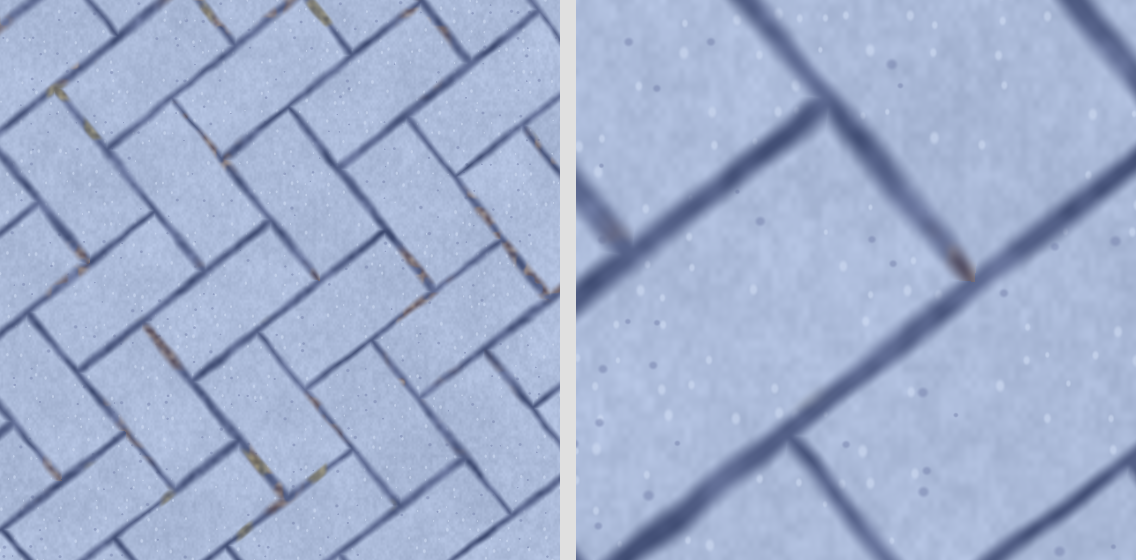
Left, the full canvas; right, a detail of the centre.
Give the GLSL for this texture, as a Shadertoy shader.

```glsl
// Pale blue pavers laid in a tilted herringbone with dark, uneven, soft joints.
// A lattice of brick pairs gives the distance to the nearest joint; hashed noise
// adds wobble, grain, chips, pits and patches of earth and moss in the joints.

float hash(vec2 p) {
    vec3 q = fract(p.xyx * 0.1031);
    q += dot(q, q.yzx + 33.33);
    return fract((q.x + q.y) * q.z);
}

float noise(vec2 p) {
    vec2 i = floor(p), f = fract(p);
    f = f * f * (3.0 - 2.0 * f);
    return mix(mix(hash(i), hash(i + vec2(1, 0)), f.x),
               mix(hash(i + vec2(0, 1)), hash(i + vec2(1, 1)), f.x), f.y);
}

// Coverage of small soft dots scattered one per cell, kept with the given chance
float specks(vec2 p, float chance) {
    vec2 cell = floor(p);
    vec2 center = 0.3 + 0.4 * vec2(hash(cell + 17.3), hash(cell + 41.9));
    float radius = 0.12 + 0.17 * hash(cell + 73.1);
    float dotShape = 1.0 - smoothstep(radius * 0.3, radius, length(fract(p) - center));
    return dotShape * step(1.0 - chance, hash(cell + 5.7));
}

// Distance from the brick outline, positive inside, with slightly rounded corners
float brickDepth(vec2 edge) {
    vec2 q = 0.005 - edge;
    return 0.005 - length(max(q, 0.0)) - min(max(q.x, q.y), 0.0);
}

void mainImage(out vec4 fragColor, in vec2 fragCoord) {
    vec2 p = (fragCoord - 0.5 * iResolution.xy) / iResolution.y;
    float pixel = 1.0 / iResolution.y;

    // Slight perspective and wobble, then units of brick widths along both axes
    vec2 wobble = vec2(noise(p * 38.0 + 50.0), noise(p * 38.0 + 90.0)) - 0.5;
    vec2 ground = p / (1.0 + 0.054 * p.y) + 0.003 * wobble;
    mat2 axes = mat2(0.118, 0.092, 0.0871, -0.1081);
    vec2 g = inverse(axes) * (ground - vec2(-0.452, -0.0586));
    vec2 unitSize = vec2(length(axes[0]), length(axes[1]));

    // Each lattice cell holds one brick along the first axis and one along the second
    vec2 len = vec2(1.957, 1.995);
    mat2 lattice = mat2(1.0, 1.0, -len.x, len.y);
    vec2 base = floor(inverse(lattice) * g);
    float depth = -1.0;
    vec2 brickId = vec2(0), edge = vec2(1);
    for (int j = 0; j <= 1; j++)
    for (int i = -2; i <= 0; i++)
    for (int k = 0; k < 2; k++) {
        vec2 cell = base + vec2(i, j);
        vec2 id = cell * 2.0 + float(k) + 60.0;
        vec2 size = k == 0 ? vec2(len.x, 1.0) : vec2(1.0, len.y);
        vec2 center = lattice * cell + vec2(0, k) + 0.5 * size;
        center += 0.022 * (vec2(hash(id), hash(id + 31.0)) - 0.5);
        vec2 e = (0.5 * size - abs(g - center)) * unitSize;
        float d = brickDepth(e);
        if (d > depth) {
            depth = d;
            brickId = id;
            edge = e;
        }
    }

    // Brick face: tint per brick, blotches, fine grain, light chips and dark pits
    vec3 face = vec3(0.67, 0.73, 0.85) + 0.022 * (hash(brickId + 7.0) - 0.5);
    face += 0.04 * (noise(p * 17.0 + 20.0) - 0.5);
    face += 0.045 * (noise(p * vec2(130, 95) + 200.0) - 0.5);
    face += 0.035 * (noise(p * vec2(270, 210) + 400.0) - 0.5);
    face = mix(face, vec3(0.81, 0.86, 0.95), 0.6 * specks(p * vec2(75, 55) + 100.0, 0.22));
    face = mix(face, vec3(0.49, 0.54, 0.70), 0.6 * specks(p * vec2(62, 66) + 300.0, 0.09));

    // Joint: mottled shadow, with brown earth mostly in the falling joints
    float shade = noise(p * 24.0 + 130.0);
    vec3 joint = mix(vec3(0.21, 0.26, 0.41), vec3(0.46, 0.51, 0.67),
                     0.65 * shade + 0.35 * noise(p * 95.0 + 160.0));
    float falling = step(edge.x, edge.y);
    float patches = noise(p * 8.0 + 240.0) + 0.14 * falling;
    float earth = smoothstep(0.68, 0.86, patches) * smoothstep(0.3, 0.65, noise(p * 65.0 + 270.0));
    vec3 earthColor = mix(vec3(0.33, 0.27, 0.31), vec3(0.64, 0.57, 0.53), noise(p * 110.0 + 330.0));
    joint = mix(joint, earthColor, 0.8 * earth);

    // Joints swell and thin out along their length
    float width = 0.0037 + 0.0040 * noise(p * 13.0 + 70.0);
    float cover = smoothstep(0.25 * width - pixel, 2.0 * width + pixel, depth);
    vec3 color = mix(joint, face, cover);

    // Small moss tufts spill over the brick edges
    float moss = smoothstep(0.79, 0.92, noise(p * 15.0 + 510.0));
    moss *= 1.0 - smoothstep(0.004, 0.012, depth);
    vec3 mossColor = mix(vec3(0.40, 0.39, 0.34), vec3(0.66, 0.63, 0.50), noise(p * 120.0 + 600.0));
    color = mix(color, mossColor, 0.75 * moss);

    fragColor = vec4(color, 1.0);
}
```
